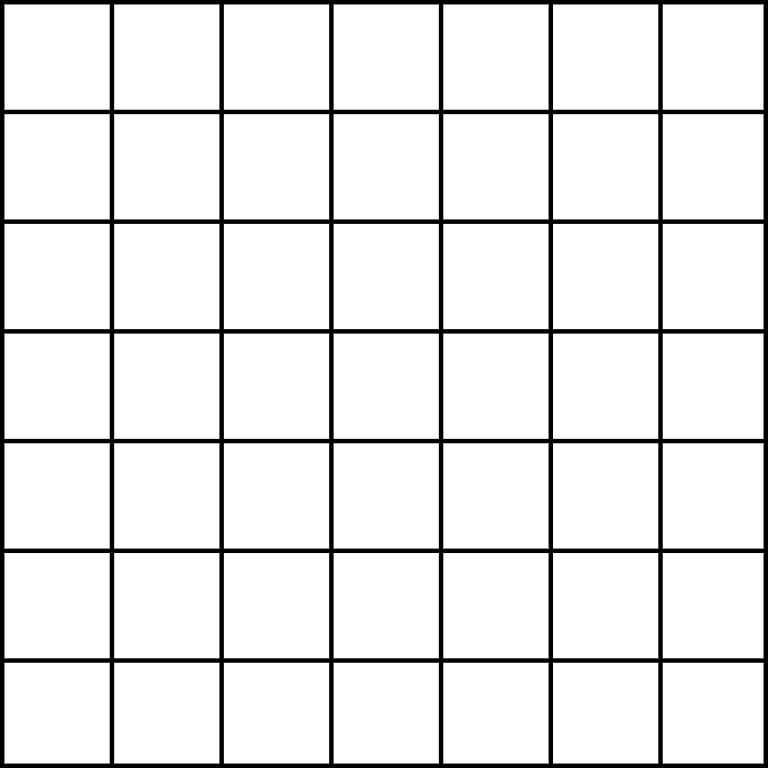
Give the GLSL for this pattern, as a three.js fragment shader.

```glsl
// Square grid of thin black lines on white, closed by a border on all sides.
#define CELLS 7.0
#define LINE_WIDTH 0.0058
#define PAPER_COLOR vec3(1.0)
#define LINE_COLOR vec3(0.0)

varying vec2 vUv;

// Distance on each axis to the centre of the nearest grid line.
// Lines start at the cell edges; the last one is kept inside the canvas.
vec2 gridDistance(vec2 p) {
  float inset = 0.5 * LINE_WIDTH;
  vec2 index = floor((p - inset) * CELLS + 0.5);
  vec2 center = min(index / CELLS + inset, vec2(1.0 - inset));
  return abs(p - center);
}

void main() {
  // Cells are laid out from the top left corner.
  vec2 p = vec2(vUv.x, 1.0 - vUv.y);

  // Antialiased coverage of the vertical and horizontal lines.
  vec2 pixel = max(fwidth(vUv), vec2(1e-5));
  vec2 coverage = clamp((0.5 * LINE_WIDTH - gridDistance(p)) / pixel + 0.5, 0.0, 1.0);
  float ink = max(coverage.x, coverage.y);

  gl_FragColor = vec4(mix(PAPER_COLOR, LINE_COLOR, ink), 1.0);
}
```
